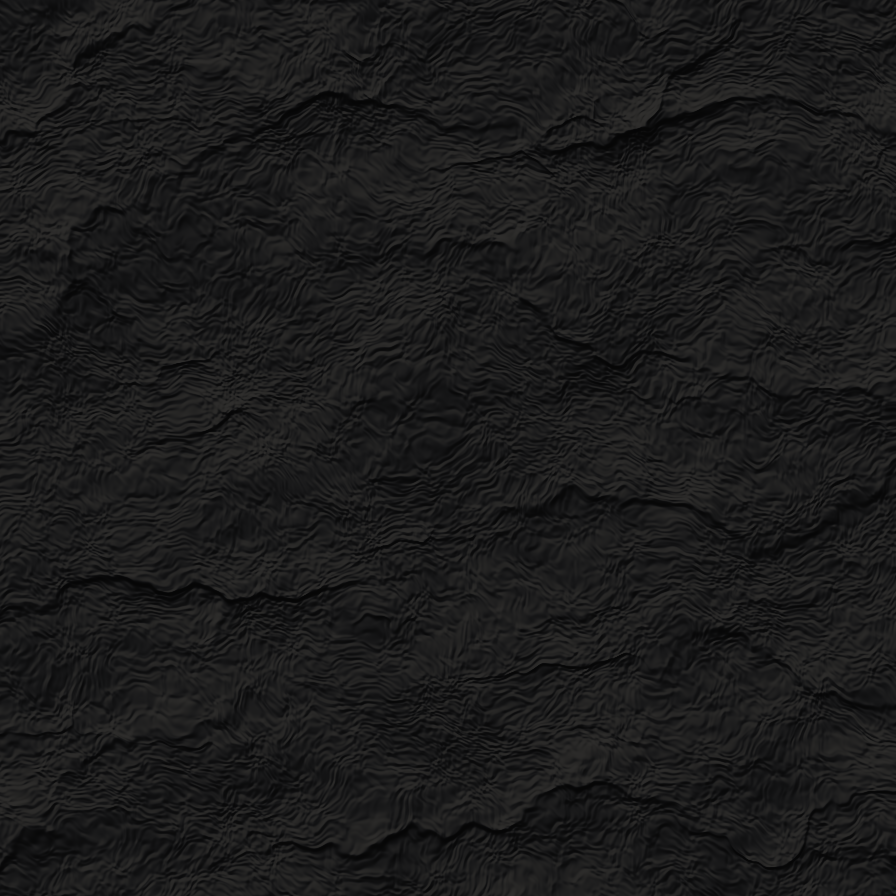
This texture is drawn by a Shadertoy shader. Its source:

```glsl
// Dark trowelled plaster: overlapping scooped plates with ragged lower lips,
// broad undulation and a fine pebbled grain form one height field,
// which is shaded by its slope toward a light at the upper left.

const vec2  LIGHT_DIR     = vec2(-0.34, 0.94);
const float SLOPE_STEP    = 1.0 / 512.0;
const float MEAN_TONE     = 0.104;
const float CONTRAST      = 0.042;
const vec3  SHADOW_TINT   = vec3(0.98, 0.99, 1.04);
const vec3  LIT_TINT      = vec3(1.02, 1.00, 0.97);

const vec2  LARGE_PLATES  = vec2(5.5, 7.5);   // plates across the canvas
const vec2  SMALL_PLATES  = vec2(12.0, 16.0);
const float LARGE_DEPTH   = 1.0;
const float SMALL_DEPTH   = 0.75;
const float PLATE_TILT    = 0.15;
const float PLATE_BOWL    = 0.65;
const float PLATE_OFFSET  = 0.10;
const float LIP_SHARPNESS = 40.0;

const vec2  GRAIN_FINE    = vec2(135.0, 165.0);
const vec2  GRAIN_COARSE  = vec2(66.0, 80.0);
const float FINE_HEIGHT   = 0.0075;
const float COARSE_HEIGHT = 0.0060;

// Integer hash giving three values from 0 to 1 for a lattice cell
vec3 hash3(vec2 cell) {
    uvec2 q = uvec2(ivec2(cell));
    uvec3 v = uvec3(q, q.x ^ q.y) * 1664525u + 1013904223u;
    v.x += v.y * v.z; v.y += v.z * v.x; v.z += v.x * v.y;
    v ^= v >> 16u;
    v.x += v.y * v.z; v.y += v.z * v.x; v.z += v.x * v.y;
    return vec3(v >> 8u) / 16777216.0;
}

float cornerSlope(vec2 cell, vec2 corner, vec2 f) {
    float angle = 6.28318 * hash3(cell + corner).x;
    return dot(vec2(cos(angle), sin(angle)), f - corner);
}

// Gradient noise, about -0.7 to 0.7
float noise(vec2 p) {
    vec2 cell = floor(p), f = p - cell;
    vec2 u = f * f * f * (f * (f * 6.0 - 15.0) + 10.0);
    float low  = mix(cornerSlope(cell, vec2(0, 0), f), cornerSlope(cell, vec2(1, 0), f), u.x);
    float high = mix(cornerSlope(cell, vec2(0, 1), f), cornerSlope(cell, vec2(1, 1), f), u.x);
    return mix(low, high, u.y);
}

vec2 noise2(vec2 p) {
    return vec2(noise(p), noise(p + vec2(57.3, 113.7)));
}

// Ragged displacement of the plate outlines
vec2 ragged(vec2 p) {
    return 0.060 * noise2(p * 6.0)
         + 0.020 * noise2(p * 20.0 + 31.0)
         + 0.007 * noise2(p * 55.0 + 77.0);
}

// Tilted bowls blended across narrow lips, in units of one cell
float plates(vec2 p) {
    vec2 cell = floor(p), f = p - cell;
    float total = 0.0, weights = 0.0;
    for (int y = -1; y <= 1; y++)
    for (int x = -1; x <= 1; x++) {
        vec2 neighbour = vec2(x, y);
        vec3 rnd = hash3(cell + neighbour);
        vec2 away = f - neighbour - 0.05 - 0.9 * rnd.xy;
        float d2 = dot(away, away);
        float lift = PLATE_OFFSET * (rnd.z - 0.5);
        float tilt = PLATE_TILT * (0.3 + 1.4 * fract(rnd.z * 7.0));
        float w = exp(-LIP_SHARPNESS * d2);
        total += w * (lift - tilt * away.y + PLATE_BOWL * d2 * d2);
        weights += w;
    }
    return total / weights;
}

// Broad undulation; every octave has a similar slope
float undulation(vec2 p) {
    float sum = 0.0, frequency = 4.0;
    for (int i = 0; i < 4; i++) {
        sum += 0.28 * noise(p * frequency + float(i) * 19.0) / frequency;
        frequency *= 2.1;
        p = mat2(0.8, 0.6, -0.6, 0.8) * p;
    }
    return sum;
}

float surfaceHeight(vec2 p) {
    vec2 q = p + ragged(p);
    float largeMask = smoothstep(-0.40, 0.25, noise(p * 3.0 + 5.0));
    float smallMask = smoothstep(-0.25, 0.35, noise(p * 4.0 + 43.0));
    float h = undulation(p);
    h += largeMask * LARGE_DEPTH * plates(q * LARGE_PLATES + 11.0) / LARGE_PLATES.y;
    h += smallMask * SMALL_DEPTH * plates(q * SMALL_PLATES + 83.0) / SMALL_PLATES.y;
    h += FINE_HEIGHT * noise(q * GRAIN_FINE);
    h += COARSE_HEIGHT * noise(q * GRAIN_COARSE + 29.0);
    return h;
}

void mainImage(out vec4 fragColor, in vec2 fragCoord) {
    vec2 p = fragCoord / iResolution.y + 3.0;

    // Slope facing the light, softly limited at both ends
    vec2 halfStep = 0.5 * SLOPE_STEP * LIGHT_DIR;
    float facing = (surfaceHeight(p - halfStep) - surfaceHeight(p + halfStep)) / SLOPE_STEP;
    float shade = facing / sqrt(1.0 + 0.25 * facing * facing);

    float tone = MEAN_TONE + CONTRAST * shade;
    vec3 tint = mix(SHADOW_TINT, LIT_TINT, smoothstep(0.07, 0.16, tone));
    fragColor = vec4(tone * tint, 1.0);
}
```
